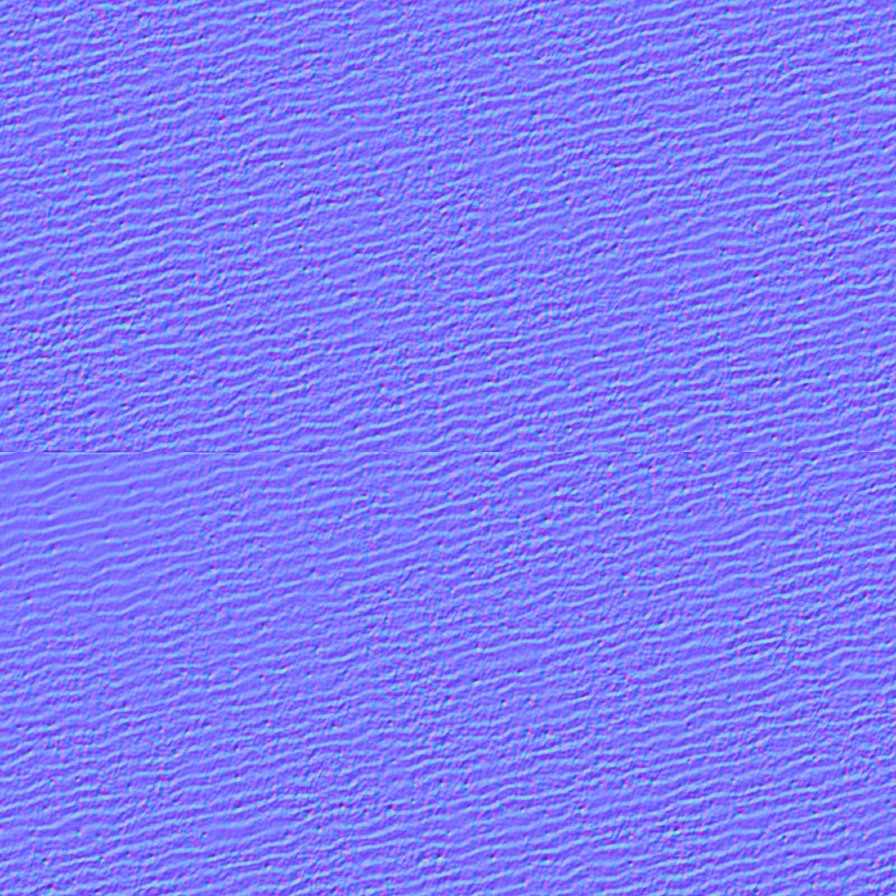
A WebGL 2 fragment shader for this texture map:

```glsl
#version 300 es
precision highp float;
// Tangent-space normal map of a worn twill cloth. A height field of slanted
// ridges, creased fibres, fine grain and small pits is differentiated into
// normals; a seam divides two patches, the lower one softened at its left.

uniform vec2 u_resolution;
out vec4 outColor;

const float TAU = 6.2831853;
const float RIDGE_COUNT = 65.0;     // ridges per canvas height
const float RIDGE_ANGLE = 0.23;     // radians above horizontal
const float RIDGE_HEIGHT = 0.00077;
const float RIDGE_SKEW = 0.2;       // narrows the slopes that face upward
const float RIDGE_WARP = 0.36;      // wander, in ridge periods
const vec2 DASH_SCALE = vec2(30.0, 28.0);
const vec2 WEAR_SCALE = vec2(30.0, 45.0);
const float FIBRE_ANGLE = 1.1;
const vec2 FIBRE_SCALE = vec2(45.0, 110.0);
const float FIBRE_HEIGHT = 0.001;
const float GRAIN_SCALE = 105.0;
const float GRAIN_HEIGHT = 0.00105;
const float FINE_SCALE = 200.0;
const float FINE_HEIGHT = 0.0008;
const float PIT_CELLS = 34.0;
const float PIT_SHARE = 0.6;
const float PIT_RADIUS = 0.0025;
const float PIT_DEPTH = 0.0034;
const float SEAM_Y = 0.495;
const float SEAM_WIDTH = 0.0013;
const float SEAM_DEPTH = 0.0009;
const vec2 PATCH_SHIFT = vec2(3.37, 5.21);
const float SAMPLE_STEP = 0.0008;   // half the span of the slope estimate
const vec2 TILT = vec2(0.0, -0.03);

vec2 hash2(vec2 p) {
    vec3 q = fract(p.xyx * vec3(0.1031, 0.1030, 0.0973));
    q += dot(q, q.yzx + 33.33);
    return fract((q.xx + q.yz) * q.zy);
}

vec2 gradientAt(vec2 cell) {
    float angle = TAU * hash2(cell).x;
    return vec2(cos(angle), sin(angle));
}

float gradientNoise(vec2 p) {
    vec2 i = floor(p), f = p - i;
    vec2 u = f * f * f * (f * (f * 6.0 - 15.0) + 10.0);
    vec2 e = vec2(1.0, 0.0);
    float low = mix(dot(gradientAt(i), f),
                    dot(gradientAt(i + e.xy), f - e.xy), u.x);
    float high = mix(dot(gradientAt(i + e.yx), f - e.yx),
                     dot(gradientAt(i + e.xx), f - e.xx), u.x);
    return 1.4 * mix(low, high, u.y);
}

// Coordinates along and across a direction.
vec2 alongAcross(vec2 p, float angle) {
    float c = cos(angle), s = sin(angle);
    return vec2(c * p.x + s * p.y, c * p.y - s * p.x);
}

float ridges(vec2 p) {
    vec2 q = alongAcross(p, RIDGE_ANGLE);
    float warp = RIDGE_WARP * gradientNoise(q * DASH_SCALE + 40.0);
    float phase = TAU * (q.y * RIDGE_COUNT + warp);
    float wear = 1.0 + 0.7 * gradientNoise(q * WEAR_SCALE + 90.0)
                     + 0.25 * gradientNoise(p * 3.0 + 15.0);
    return -RIDGE_HEIGHT * wear * (sin(phase) + RIDGE_SKEW * sin(2.0 * phase));
}

// Creased fibres and two sizes of grain, stronger in some patches.
float grain(vec2 p) {
    vec2 q = alongAcross(p, FIBRE_ANGLE);
    vec2 r = alongAcross(p, RIDGE_ANGLE);
    float patches = 1.0 + 0.4 * gradientNoise(p * 9.0 + 60.0)
                        + 0.6 * gradientNoise(p * 30.0 + 10.0);
    float fibre = -FIBRE_HEIGHT * abs(gradientNoise(q * FIBRE_SCALE + 20.0));
    return patches * (fibre + GRAIN_HEIGHT * gradientNoise(r * GRAIN_SCALE)
                    + FINE_HEIGHT * gradientNoise(p * FINE_SCALE + 33.0));
}

// One pit at most per cell, kept clear of the cell borders.
float pits(vec2 p) {
    vec2 cell = floor(p * PIT_CELLS);
    vec2 pick = hash2(cell + 71.0);
    vec2 centre = (cell + mix(vec2(0.25), vec2(0.75), hash2(cell + 13.0))) / PIT_CELLS;
    vec2 d = alongAcross(p - centre, TAU * pick.y) / PIT_RADIUS;
    d.x *= mix(0.65, 1.1, pick.y);
    float depth = PIT_DEPTH * mix(0.4, 1.0, fract(pick.x * 17.0));
    return -depth * step(pick.x, PIT_SHARE) * exp(-dot(d, d));
}

float seam(vec2 p) {
    float d = (p.y - SEAM_Y) / SEAM_WIDTH;
    float fade = 1.0 - smoothstep(0.4, 0.75, p.x);
    float broken = smoothstep(-0.35, 0.25, gradientNoise(vec2(p.x * 28.0, 7.5)));
    return -SEAM_DEPTH * fade * broken * exp(-d * d);
}

float height(vec2 p, float below, float softness) {
    vec2 q = p + below * PATCH_SHIFT;
    return ridges(q) * (1.0 - 0.3 * softness)
         + grain(q) * (1.0 - 0.7 * softness)
         + pits(q) * (1.0 - 0.5 * softness) + seam(p);
}

void main() {
    vec2 p = gl_FragCoord.xy / u_resolution.y;

    // Patch and softness stay fixed across the samples of one point.
    float below = 1.0 - step(SEAM_Y, p.y);
    float softness = below * (1.0 - smoothstep(0.0, 0.6, p.x))
                   * smoothstep(0.1, SEAM_Y, p.y);

    vec2 e = vec2(SAMPLE_STEP, 0.0);
    vec2 slope = vec2(
        height(p + e.xy, below, softness) - height(p - e.xy, below, softness),
        height(p + e.yx, below, softness) - height(p - e.yx, below, softness)
    ) / (2.0 * SAMPLE_STEP);

    // Red grows with rising height to the right, green with upward facing.
    vec3 normal = normalize(vec3(vec2(slope.x, -slope.y) + TILT, 1.0));
    outColor = vec4(0.5 + 0.5 * normal, 1.0);
}
```
